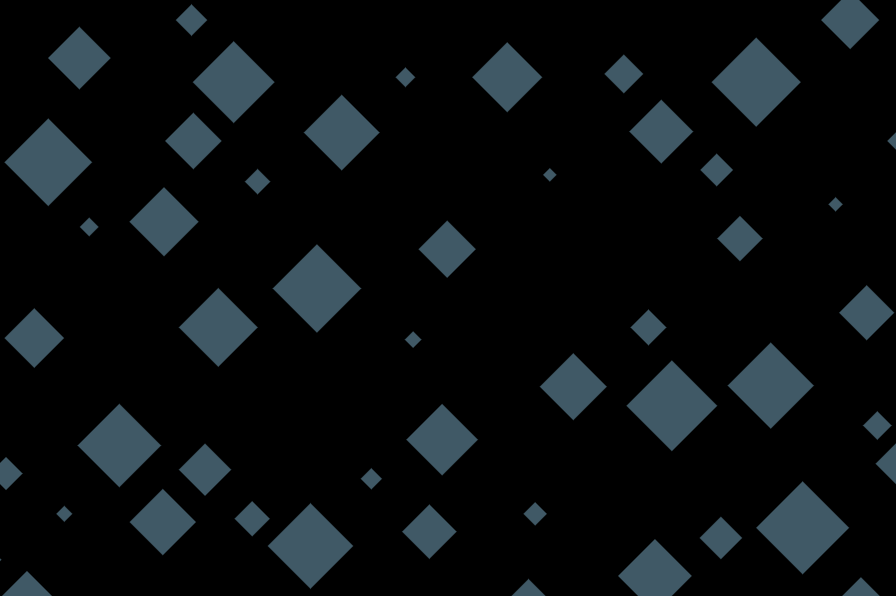
This pattern is drawn by a Shadertoy shader. Its source:

```glsl
// Scattered slate-blue diamonds of varied size on black, never touching.

const vec3 BACKGROUND = vec3(0.0);
const vec3 SLATE = vec3(0.25, 0.35, 0.40);
const float ROWS = 6.0;          // grid cells per canvas height
const float JITTER = 0.9;        // width of the random shift, in cells
const float MIN_RADIUS = 0.06;   // half diagonals, in cells
const float MAX_RADIUS = 0.47;
const float MIN_GAP = 0.2;       // clearance kept between diamonds

float hash(vec2 p) {
    return fract(sin(dot(p, vec2(127.1, 311.7))) * 43758.5453);
}

// Distance along the axes: its level sets are diamonds.
float taxicab(vec2 v) {
    return abs(v.x) + abs(v.y);
}

// Centre of the diamond that belongs to a cell.
vec2 diamondCentre(vec2 cell) {
    vec2 shift = vec2(hash(cell + 17.3), hash(cell + 41.9)) - 0.5;
    return cell + 0.5 + JITTER * shift;
}

// Golden-ratio steps spread the sizes evenly along each row.
float diamondRadius(vec2 cell) {
    float rank = fract(cell.x * 0.618034 + hash(vec2(cell.y, 5.7)));
    return mix(MIN_RADIUS, MAX_RADIUS, rank);
}

// 0 if a neighbour of higher priority is too close, else 1.
float hasRoom(vec2 cell, vec2 centre, float radius) {
    float priority = hash(cell + 73.1);
    for (int j = -1; j <= 1; j++) {
        for (int i = -1; i <= 1; i++) {
            vec2 other = cell + vec2(i, j);
            float reach = radius + diamondRadius(other) + MIN_GAP;
            bool close = taxicab(diamondCentre(other) - centre) < reach;
            if (close && hash(other + 73.1) > priority) return 0.0;
        }
    }
    return 1.0;
}

// Antialiased coverage of a diamond.
float diamondMask(vec2 offset, float radius, float pixel) {
    float dist = (taxicab(offset) - radius) * inversesqrt(2.0);
    return 1.0 - smoothstep(-0.75 * pixel, 0.75 * pixel, dist);
}

// Coverage of all diamonds that can reach the point.
float scatter(vec2 p, float pixel) {
    float coverage = 0.0;
    for (int j = -1; j <= 1; j++) {
        for (int i = -1; i <= 1; i++) {
            vec2 cell = floor(p) + vec2(i, j);
            vec2 centre = diamondCentre(cell);
            float radius = diamondRadius(cell);
            float mask = diamondMask(p - centre, radius, pixel);
            if (mask > 0.0) {
                coverage = max(coverage, mask * hasRoom(cell, centre, radius));
            }
        }
    }
    return coverage;
}

void mainImage(out vec4 fragColor, in vec2 fragCoord) {
    float pixel = ROWS / iResolution.y;
    float coverage = scatter(fragCoord * pixel, pixel);
    fragColor = vec4(mix(BACKGROUND, SLATE, coverage), 1.0);
}
```
